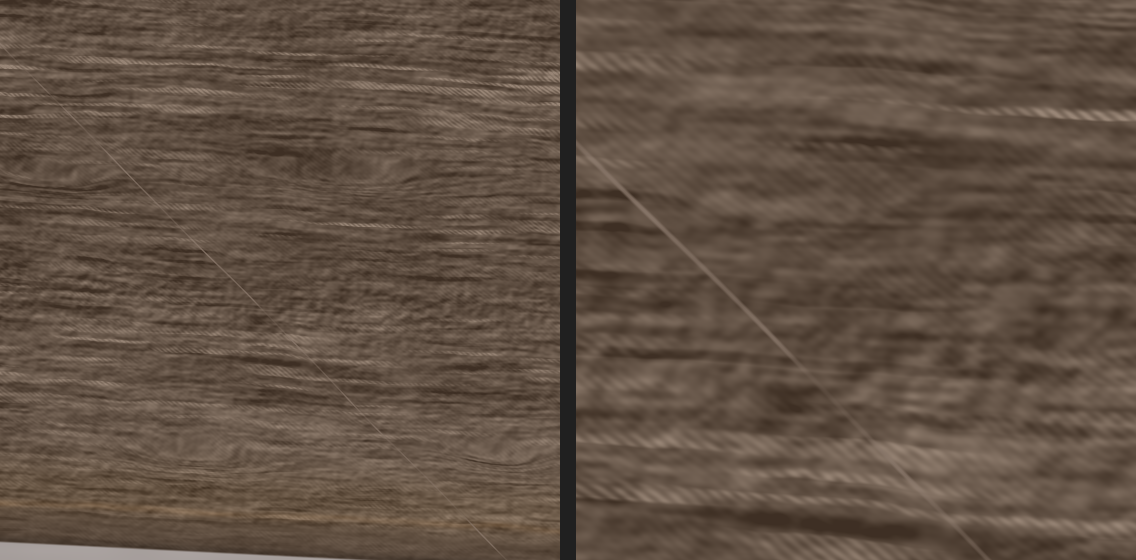
Left, the full canvas; right, a detail of the centre.
Reproduce this texture procedurally as a WebGL 2 fragment shader.

```glsl
#version 300 es
precision highp float;
// Brown wood board with fine streaked grain, a diagonal scratch and a rounded lower rim.
uniform vec2 u_resolution;
out vec4 fragColor;

float hash(vec2 p) {
    return fract(sin(dot(p, vec2(127.1, 311.7))) * 43758.5453);
}

float noise(vec2 p) {
    vec2 cell = floor(p), f = fract(p);
    f = f * f * (3.0 - 2.0 * f);
    return mix(mix(hash(cell), hash(cell + vec2(1, 0)), f.x),
               mix(hash(cell + vec2(0, 1)), hash(cell + vec2(1, 1)), f.x), f.y);
}

// Soft bump of height 1 around a centre
float bump(float x, float centre, float width) {
    float d = (x - centre) / width;
    return exp(-d * d);
}

// Height across the grain, bent by slow waves and oval figures
float grainHeight(vec2 p) {
    float v = p.y + 0.05 * p.x;
    v += 0.016 * (noise(p * vec2(3.0, 6.0)) - 0.5);
    v += 0.005 * (noise(p * vec2(14.0, 24.0) + 7.0) - 0.5);
    v += 0.002 * (noise(p * vec2(45.0, 60.0) + 19.0) - 0.5);
    for (int i = 0; i < 4; i++) {
        float k = float(i);
        vec2 centre = vec2(0.08 + 0.27 * k, mix(0.68, 0.18, mod(k, 2.0)));
        vec2 d = (p - centre) / vec2(0.09 + 0.03 * mod(k, 3.0), 0.026);
        d.y += 0.4 * d.x;
        v += 0.030 * exp(-dot(d, d));
    }
    return v;
}

// Small embossed lumps, lit from the upper left
float relief(vec2 q) {
    return noise(q) - noise(q + vec2(-0.45, 0.6));
}

void main() {
    vec2 p = gl_FragCoord.xy / u_resolution;
    float v = grainHeight(p);
    float edge = p.y + 0.05 * p.x;

    // Broad tone of the board
    float tone = 0.39 + 0.22 * (noise(vec2(p.x * 2.0, v * 14.0)) - 0.5);
    tone -= 0.10 * bump(v, 0.73, 0.06) + 0.12 * bump(v, 0.55, 0.04);
    tone += 0.12 * bump(v, 0.20, 0.12);

    // Fine grain, short flecks and dark pores
    float streaky = 0.3 + bump(v, 0.87, 0.09) + bump(v, 0.63, 0.035) + 0.7 * bump(v, 0.36, 0.08);
    streaky *= 0.6 + 0.8 * noise(vec2(p.x * 3.0, v * 25.0));
    float fine = noise(vec2(p.x * 9.0, v * 135.0)) - 0.5;
    float finer = noise(vec2(p.x * 26.0, v * 215.0) + 31.0) - 0.5;
    float fleck = noise(vec2(p.x * 90.0, v * 230.0) + 11.0) - 0.5;
    tone += (0.30 + 0.25 * streaky) * fine + 0.46 * finer + 0.32 * fleck;
    tone -= 0.38 * smoothstep(0.66, 0.95, noise(vec2(p.x * 6.0, v * 105.0) + 57.0));

    // Pale thin streaks broken into slanted dashes
    float wobble = noise(p * vec2(25.0, 40.0));
    float twill = 0.5 + 0.5 * sin(6.2832 * (110.0 * p.x + 140.0 * p.y + 0.8 * wobble));
    float pale = smoothstep(0.56, 0.88, noise(vec2(p.x * 6.0, v * 140.0) + 83.0));
    pale *= 0.5 + 0.7 * noise(vec2(p.x * 22.0, v * 60.0) + 5.0);
    tone += 0.68 * pale * streaky * (0.5 + 0.5 * twill);
    tone += 0.10 * (twill - 0.5) * wobble;

    // Lumpy surface, strongest where the grain is quiet
    float lumpy = 0.22 + 0.22 * bump(v, 0.48, 0.06) + 0.16 * bump(v, 0.98, 0.06);
    tone += lumpy * (relief(p * vec2(80.0, 95.0)) + 0.6 * relief(p * vec2(140.0, 180.0) + 41.0));

    // Rounded rim: shade below, worn warm line on top
    float below = 1.0 - smoothstep(0.075, 0.102, edge);
    tone = mix(tone, 0.28 + 0.45 * (tone - 0.4) + 3.0 * (edge - 0.06), below);
    float worn = bump(edge, 0.104 + 0.006 * (noise(vec2(p.x * 9.0, 3.0)) - 0.5), 0.007);
    worn *= 0.25 + 0.75 * noise(vec2(p.x * 18.0, edge * 120.0));
    tone += 0.28 * worn;

    vec3 colour = mix(vec3(0.290, 0.230, 0.183), vec3(0.525, 0.455, 0.398), clamp(tone, -0.2, 1.3));
    colour += vec3(0.028, 0.003, -0.026) * worn;
    colour += vec3(0.006, 0.0, -0.016) * bump(edge, 0.13, 0.06);

    // Thin scratch, faint and patchy
    float across = abs(p.y - 0.922 + 1.02 * p.x + 0.007 * (noise(p * 9.0) - 0.5)) / 1.43;
    float scratch = 1.0 - smoothstep(0.0003, 0.0022, across);
    scratch *= 0.15 + 0.65 * noise(vec2(p.x * 40.0, 5.0));
    colour = mix(colour, vec3(0.55, 0.48, 0.43), scratch);

    // Grey ground below the board
    vec3 ground = vec3(0.66, 0.63, 0.62) + 0.03 * (noise(p * vec2(12.0, 60.0)) - 0.5);
    colour *= 1.0 - 0.15 * bump(edge, 0.036, 0.008);
    colour = mix(ground, colour, smoothstep(0.030, 0.035, edge));

    fragColor = vec4(colour, 1.0);
}
```
